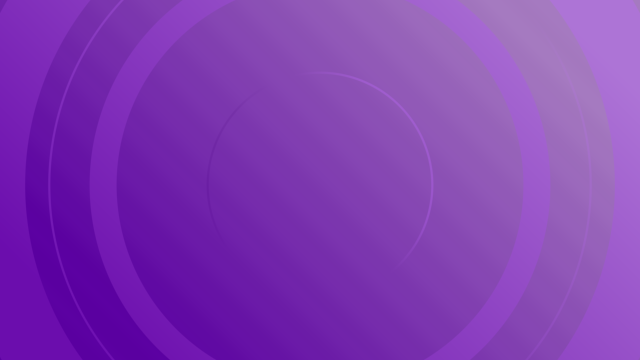
A Shadertoy shader for this background:

```glsl
// Violet backdrop of concentric discs, bands and thin arcs.
// Two diagonal gradients, one deep and one bright, alternate between circles;
// hairline rings fade in and out around their circumference.

const vec2 RISE = vec2(1.0, 1.0);            // direction of the gradients
const vec3 DEEP_LOW = vec3(0.355, 0.0, 0.63);
const vec3 DEEP_HIGH = vec3(0.645, 0.475, 0.75);
const vec3 BRIGHT_LOW = vec3(0.42, 0.05, 0.68);
const vec3 BRIGHT_HIGH = vec3(0.68, 0.455, 0.84);

// Coverage of a disc with a softened edge
float disc(float dist, float radius, float soft) {
    return 1.0 - smoothstep(-soft, soft, dist - radius);
}

// Coverage of a thin ring
float ring(float dist, float radius, float halfWidth, float soft) {
    return 1.0 - smoothstep(halfWidth - soft, halfWidth + soft, abs(dist - radius));
}

// Fade around a circle: 1 near the facing direction, 0 beyond the spread
float arcFade(vec2 dir, float facing, float inner, float outer) {
    float c = dot(dir, vec2(cos(facing), sin(facing)));
    return smoothstep(cos(outer), cos(inner), c);
}

// Linear blend between two colours along the diagonal
vec3 ramp(vec3 low, vec3 high, float s, float start, float end) {
    return mix(low, high, clamp((s - start) / (end - start), 0.0, 1.0));
}

void mainImage(out vec4 fragColor, in vec2 fragCoord) {
    // Canvas height is one unit
    float soft = 0.8 / iResolution.y;
    float aspect = iResolution.x / iResolution.y;
    vec2 p = fragCoord / iResolution.y - vec2(0.5 * aspect, 0.486);
    float dist = length(p);
    vec2 dir = p / max(dist, 1e-4);

    // Diagonal gradients with a faint ripple in the deep one
    float s = dot(p, RISE);
    vec3 deep = ramp(DEEP_LOW, DEEP_HIGH, s, -0.9, 0.98);
    deep += 0.004 * sin(s * 46.0);
    vec3 bright = ramp(BRIGHT_LOW, BRIGHT_HIGH, s, -1.05, 1.15);

    // Nested circles, from the corners inward
    vec3 color = mix(deep, bright, disc(dist, 1.009, soft));
    color = mix(color, deep, disc(dist, 0.819, soft));
    color = mix(color, bright, disc(dist, 0.64, soft));
    color = mix(color, deep, disc(dist, 0.565, soft));

    // Outer hairline: clear on the left, faint on the right
    float outerFade = 0.75 * arcFade(dir, 3.14, 0.9, 1.6)
                    + 0.4 * arcFade(dir, -0.2, 0.3, 0.9);
    float outerLine = ring(dist, 0.752, 0.003, soft);
    color = mix(color, bright + 0.04, outerLine * outerFade);

    // Inner hairline: lit on the upper right, slightly dark on the left
    float innerLine = ring(dist, 0.312, 0.003, soft);
    float lit = arcFade(dir, 0.45, 0.6, 1.4);
    float shade = arcFade(dir, 2.9, 0.3, 0.9);
    color = mix(color, bright + 0.05, innerLine * lit * 0.75);
    color -= 0.025 * innerLine * shade;

    fragColor = vec4(color, 1.0);
}
```
